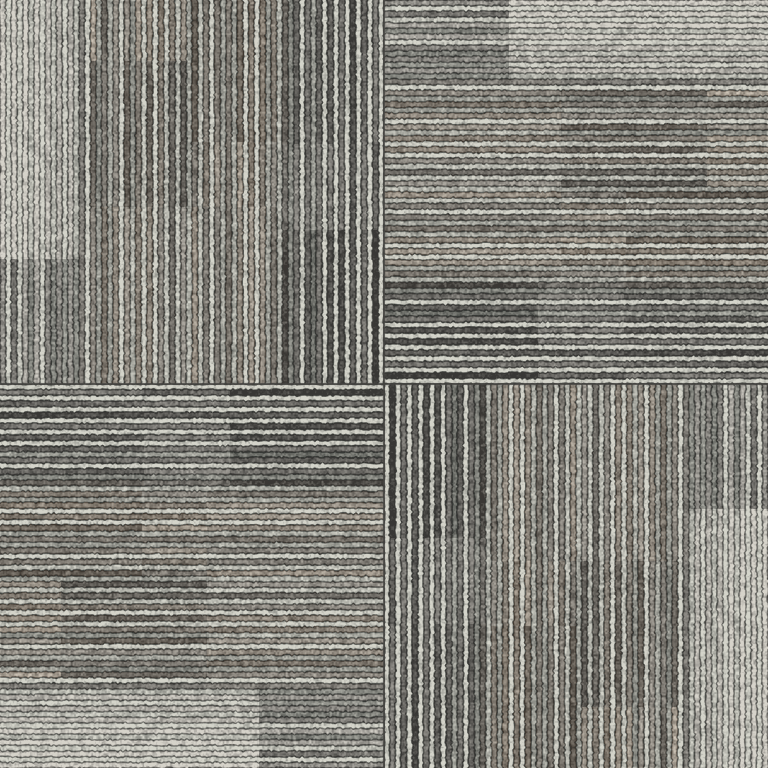
This texture is drawn by a three.js fragment shader. Its source:

```glsl
// Four striped loop-pile carpet tiles, each a quarter turn from its neighbour.
#define TILES 2.0
#define YARNS 68.0
#define TUFTS 150.0
#define WOBBLE 0.0045
#define GRAIN 0.5
#define GROOVE 0.48
#define SEAM 0.0022
#define LIGHT_STRAND 0.81
#define PILE_COLOR vec3(1.0, 0.985, 0.945)
#define WARM_TINT vec3(0.02, 0.0, -0.018)
#define COOL_TINT vec3(-0.008, 0.004, 0.0)

varying vec2 vUv;

float hash(vec2 p) {
  return fract(sin(dot(p, vec2(127.1, 311.7))) * 43758.5453);
}

float noise(vec2 p) {
  vec2 i = floor(p);
  vec2 f = fract(p);
  f = f * f * (3.0 - 2.0 * f);
  return mix(mix(hash(i), hash(i + vec2(1.0, 0.0)), f.x),
             mix(hash(i + vec2(0.0, 1.0)), hash(i + vec2(1.0, 1.0)), f.x), f.y);
}

// x runs across the yarns from pale to dark edge, y runs along them.
vec2 tileCoords(vec2 uv) {
  vec2 cell = mod(floor(uv * TILES), 2.0);
  vec2 f = fract(uv * TILES);
  if (cell.y > 0.5) return cell.x < 0.5 ? f : vec2(1.0 - f.y, f.x);
  return cell.x < 0.5 ? vec2(f.y, 1.0 - f.x) : 1.0 - f;
}

// Pile tone of a zone; x is the tone, y the block number along the yarn.
vec2 blockTone(float across, float along) {
  vec2 breaks = vec2(0.40, 0.625);
  vec3 tones = vec3(0.36, 0.49, 0.42);
  if (across < 0.21) {
    breaks = vec2(0.325, 2.0);
    tones = vec3(0.63, 0.73, 0.73);
  } else if (across < 0.50) {
    breaks = vec2(0.46, 0.84);
    tones = vec3(0.53, 0.49, 0.53);
  } else if (across < 0.74) {
    breaks = vec2(0.46, 0.63);
    tones = vec3(0.51, 0.53, 0.47);
  }
  float block = step(breaks.x, along) + step(breaks.y, along);
  float tone = block < 0.5 ? tones.x : (block < 1.5 ? tones.y : tones.z);
  return vec2(tone, block);
}

void main() {
  vec2 p = tileCoords(vUv);

  // Yarn position with a slightly uneven edge
  float wobble = noise(vec2(p.x * YARNS, p.y * TUFTS)) - 0.5;
  float x = clamp(p.x + wobble * WOBBLE, 0.0, 0.9999) * YARNS;
  float yarn = floor(x);
  float profile = abs(fract(x) - 0.5);
  float across = (yarn + 0.5) / YARNS;

  // Ground shade, varied by yarn and a little by groups of yarns
  vec2 zone = blockTone(across, p.y);
  float group = hash(vec2(floor(yarn / 3.0), zone.y + 3.0));
  float single = hash(vec2(yarn, zone.y + 11.0));
  float ground = zone.x + (group - 0.5) * 0.07 + (single - 0.5) * 0.2;

  // Dark streaks in the short pale block
  float streak = step(across, 0.21) * step(zone.y, 0.5) * step(0.7, single);
  ground -= 0.2 * streak;

  // Every second yarn is a light strand, always strong near the dark edge
  float isLight = mod(yarn, 2.0);
  float strength = mix(0.25, 1.0, smoothstep(0.1, 0.6, hash(vec2(yarn, 29.0))));
  strength = max(strength, step(0.83, across)) * (1.0 - 0.7 * streak);
  strength *= 1.0 - 0.6 * smoothstep(0.22, 0.46, profile);
  float tone = mix(ground, LIGHT_STRAND, isLight * strength);

  // Grooves between yarns, and gritty loops along them
  tone *= 1.0 - GROOVE * smoothstep(0.2, 0.5, profile);
  float coarse = noise(vec2(p.x * YARNS * 1.7 + 7.0, p.y * TUFTS));
  float fine = noise(vec2(p.x * YARNS * 2.9, p.y * TUFTS * 1.5 + 5.0));
  float loops = mix(coarse, fine, 0.5);
  tone += (loops - 0.5) * GRAIN * (0.5 + 0.5 * tone);

  // Warm ground yarns in the middle, cool light strands
  float middle = smoothstep(0.2, 0.24, across) * (1.0 - smoothstep(0.7, 0.78, across));
  vec3 color = PILE_COLOR * clamp(tone, 0.22, 0.84);
  color += WARM_TINT * middle * (1.0 - isLight) * (0.3 + group);
  color += COOL_TINT * isLight;

  // Dark joints where tiles meet
  vec2 joint = abs(vUv - 0.5);
  float seam = 1.0 - smoothstep(SEAM * 0.3, SEAM, min(joint.x, joint.y));
  color = mix(color, PILE_COLOR * 0.26, seam * 0.8);

  gl_FragColor = vec4(color, 1.0);
}
```
